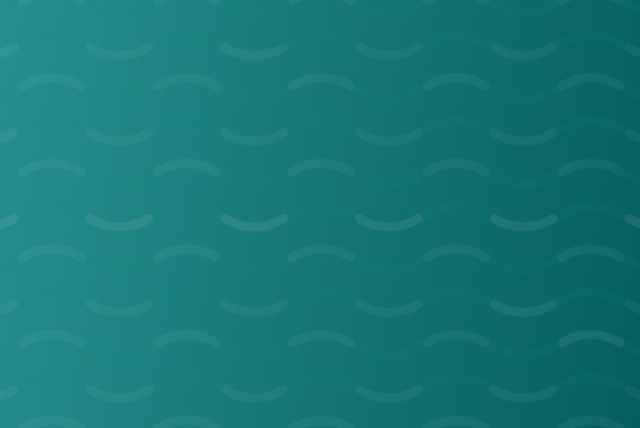
Give the GLSL for this pattern, as a WebGL 1 fragment shader.

```glsl
precision highp float;

uniform vec2 u_resolution;

// Layout, in canvas heights unless noted
const vec2 REPEATS = vec2(4.75, 5.0);      // tiles across and down
const float ARC_RADIUS = 0.129;
const float ARC_HALF_ANGLE = 0.559;        // radians
const float STROKE_HALF_WIDTH = 0.0105;
const float EDGE_PIXELS = 0.9;

// Apex of each arc inside a tile, as tile fractions from the top left
const vec2 PALE_CREST = vec2(0.386, 0.909);
const vec2 PALE_TROUGH = vec2(0.886, 0.650);
const vec2 TEAL_CREST = vec2(0.386, 0.412);
const vec2 TEAL_TROUGH = vec2(0.886, 0.152);

// Colours
const vec3 GRADIENT_START = vec3(0.147, 0.565, 0.558);
const vec3 GRADIENT_END = vec3(0.019, 0.369, 0.364);
const float GRADIENT_TILT = 0.17;          // radians, downwards
const vec3 PALE = vec3(1.0);
const vec3 TEAL = vec3(0.03, 0.55, 0.50);
const float PALE_ALPHA = 0.047;
const float TEAL_ALPHA = 0.11;

// Variation between tiles
const float JITTER = 0.008;
const float BRIGHT_ROW = 2.0;
const float BRIGHT_ROW_GAIN = 0.027;
const vec2 BRIGHT_SPOT = vec2(1.31, 0.755);
const float BRIGHT_SPOT_SIZE = 0.12;
const float BRIGHT_SPOT_GAIN = 0.038;

float hash(vec2 p) {
  vec3 q = fract(vec3(p.xyx) * 0.1031);
  q += dot(q, q.yzx + 33.33);
  return fract((q.x + q.y) * q.z);
}

// Distance to a round-capped arc with its apex at the origin, y down;
// bend is 1 for a crest and -1 for a trough
float arcDistance(vec2 p, float bend) {
  vec2 q = vec2(abs(p.x), ARC_RADIUS - p.y * bend);
  vec2 tip = vec2(sin(ARC_HALF_ANGLE), cos(ARC_HALF_ANGLE));
  float d = q.x * tip.y > q.y * tip.x
    ? length(q - tip * ARC_RADIUS)
    : abs(length(q) - ARC_RADIUS);
  return d - STROKE_HALF_WIDTH;
}

// Coverage of one repeated arc; also gives its tile index
float arcMask(vec2 p, vec2 tile, vec2 apex, float bend, out vec2 id) {
  vec2 cell = p / tile - apex;
  id = floor(cell + 0.5);
  float d = arcDistance((cell - id) * tile, bend);
  float soft = EDGE_PIXELS / u_resolution.y;
  return 1.0 - smoothstep(-soft, soft, d);
}

// Opacity of a pale arc, varying from tile to tile
float paleAlpha(vec2 id, vec2 tile, vec2 apex) {
  vec2 away = ((id + apex) * tile - BRIGHT_SPOT) / BRIGHT_SPOT_SIZE;
  float spot = exp(-dot(away, away));
  float jitter = hash(id + apex * 7.0 + 11.0) - 0.5;
  return PALE_ALPHA + JITTER * jitter + BRIGHT_SPOT_GAIN * spot;
}

// Tilted linear gradient spanning the canvas corner to corner
vec3 background(vec2 p, vec2 size) {
  vec2 dir = vec2(cos(GRADIENT_TILT), sin(GRADIENT_TILT));
  return mix(GRADIENT_START, GRADIENT_END, dot(p, dir) / dot(size, dir));
}

void main() {
  vec2 size = vec2(u_resolution.x / u_resolution.y, 1.0);
  vec2 p = gl_FragCoord.xy / u_resolution.y;
  p.y = 1.0 - p.y;
  vec2 tile = size / REPEATS;
  vec3 color = background(p, size);
  vec2 id;

  // Faint teal arcs
  float teal = arcMask(p, tile, TEAL_CREST, 1.0, id);
  teal = max(teal, arcMask(p, tile, TEAL_TROUGH, -1.0, id));
  color = mix(color, TEAL, teal * TEAL_ALPHA);

  // Pale crests
  float crest = arcMask(p, tile, PALE_CREST, 1.0, id);
  color = mix(color, PALE, crest * paleAlpha(id, tile, PALE_CREST));

  // Pale troughs, with one brighter row
  float trough = arcMask(p, tile, PALE_TROUGH, -1.0, id);
  float rowGain = BRIGHT_ROW_GAIN * (1.0 - step(0.5, abs(id.y - BRIGHT_ROW)));
  color = mix(color, PALE, trough * (paleAlpha(id, tile, PALE_TROUGH) + rowGain));

  gl_FragColor = vec4(color, 1.0);
}
```
